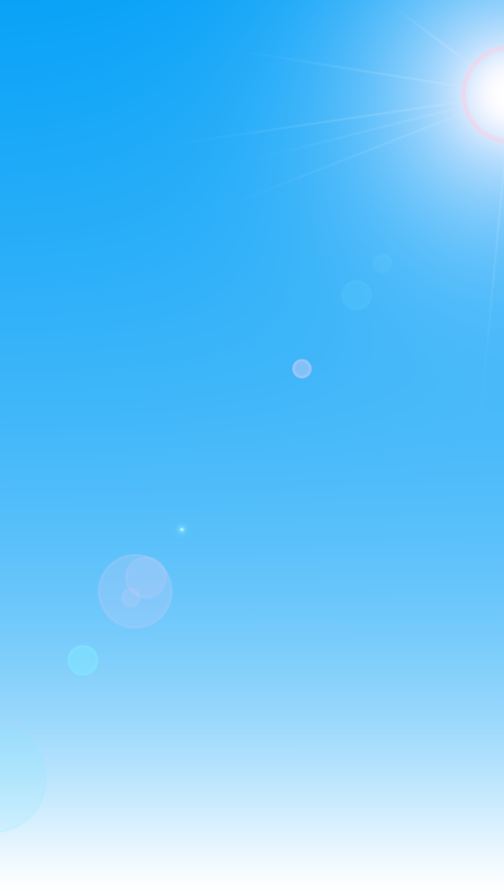
Give the GLSL for this background, as a Shadertoy shader.

```glsl
// A clear blue sky fading to white haze at the horizon, with a sun at the upper right.
// Exponential falloffs make the haze and glow; loops add thin rays and a trail
// of translucent lens ghosts, built from distance functions.

const vec2 SUN = vec2(0.570, 0.8945);
const vec3 LILAC = vec3(0.77, 0.80, 0.97);
const vec3 CYAN = vec3(0.50, 0.91, 1.0);

// Ghosts: centre, radius, opacity; the first four are lilac, the rest cyan
const int LILAC_COUNT = 4;
const vec4 GHOSTS[8] = vec4[8](
    vec4(0.337, 0.5885, 0.0108, 0.50), vec4(0.151, 0.340, 0.0417, 0.27),
    vec4(0.163, 0.3555, 0.0235, 0.22), vec4(0.146, 0.333, 0.0108, 0.22),
    vec4(0.0925, 0.263, 0.0172, 0.50), vec4(-0.008, 0.130, 0.060, 0.16),
    vec4(0.398, 0.6705, 0.017, 0.10), vec4(0.427, 0.706, 0.0108, 0.08));

// Rays: angle around the sun, length
const vec2 RAYS[6] = vec2[6](
    vec2(3.515, 0.38), vec2(3.389, 0.34), vec2(3.288, 0.44),
    vec2(2.983, 0.35), vec2(2.498, 0.18), vec2(4.619, 0.40));

float hash(float n) {
    return fract(sin(n * 12.9898) * 43758.5453);
}

vec3 skyColor(float height) {
    vec3 blue = mix(vec3(0.48, 0.80, 0.985), vec3(0.03, 0.635, 0.97), height);
    return mix(blue, vec3(1.0), exp(-pow(height / 0.19, 1.3)));
}

// Thin streak that tapers off along its length
float ray(vec2 d, float angle, float len) {
    vec2 dir = vec2(cos(angle), sin(angle));
    float along = dot(d, dir);
    float across = abs(dir.x * d.y - dir.y * d.x);
    float fade = smoothstep(0.04, 0.09, along) * (1.0 - smoothstep(0.08, len, along));
    return fade * exp(-pow(across / 0.0013, 2.0));
}

void mainImage(out vec4 fragColor, in vec2 fragCoord) {
    vec2 p = fragCoord / iResolution.y;
    float soft = 1.0 / iResolution.y;
    vec3 col = skyColor(p.y);

    // Sun glow, white core and pink halo ring
    vec2 d = p - SUN;
    float r = length(d);
    col = mix(col, vec3(1.0, 0.96, 1.0), exp(-pow(r / 0.15, 1.3)));
    col = mix(col, vec3(1.0), exp(-pow(r / 0.04, 2.0)));
    col = mix(col, vec3(1.0, 0.80, 0.88), 0.6 * exp(-pow((r - 0.0525) / 0.0025, 2.0)));

    // Rays
    for (int i = 0; i < 6; i++) {
        float strength = mix(0.12, 0.24, hash(float(i) + 1.0));
        col = mix(col, vec3(0.88, 0.95, 1.0), strength * ray(d, RAYS[i].x, RAYS[i].y));
    }

    // Lens ghosts, each a flat disc with a slightly brighter rim
    for (int i = 0; i < 8; i++) {
        vec4 g = GHOSTS[i];
        float edge = length(p - g.xy) - g.z;
        float disc = 1.0 - smoothstep(-soft, soft, edge);
        float rim = exp(-pow((edge + 0.0015) / 0.0015, 2.0));
        vec3 tint = i < LILAC_COUNT ? LILAC : CYAN;
        col = mix(col, tint, g.w * disc * (1.0 + 0.4 * rim));
    }

    // Tiny cyan sparkle
    float s = length(p - vec2(0.203, 0.409));
    col = mix(col, CYAN, 0.6 * exp(-pow(s / 0.005, 2.0)));
    col = mix(col, vec3(0.9, 1.0, 1.0), 0.8 * exp(-pow(s / 0.0018, 2.0)));

    fragColor = vec4(col, 1.0);
}
```
